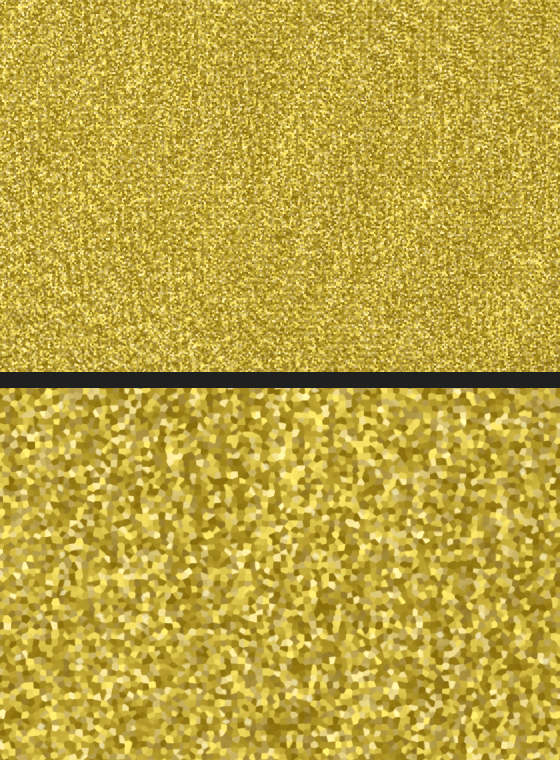
Top: the whole. Bottom: its middle third, enlarged.
Give the GLSL for this texture, as a WebGL 1 fragment shader.

```glsl
precision highp float;
// Gold glitter sheet: tiny soft-edged grains at jittered points, each with its own
// tone and tint, under a sparse layer of larger pale flakes. Faint clumps vary the
// light, and the sheet goes slightly out of focus away from a diagonal band.

uniform vec2 u_resolution;

const float GRAINS_ACROSS = 280.0;  // grains per canvas width
const float GRAIN_SHARPNESS = 13.0; // higher gives crisper grain borders
const float FLAKES_ACROSS = 80.0;   // cells of the sparse flake layer
const float FLAKE_CHANCE = 0.10;
const float FLAKE_RADIUS = 0.22;    // in flake cells
const float CLUMPS_ACROSS = 52.0;
const float CLUMP_STRENGTH = 0.09;
const float PALE_CHANCE = 0.30;
const float DEFOCUS = 0.0008;       // extra blur width, in canvas widths
const float TONE_MIDDLE = 0.55;     // tone at which a grain is MID_GOLD

const vec3 DARK_GOLD = vec3(0.54, 0.43, 0.04);
const vec3 MID_GOLD = vec3(0.75, 0.65, 0.20);
const vec3 BRIGHT_GOLD = vec3(1.01, 0.93, 0.43);
const vec3 PALE_TINT = vec3(0.03, 0.05, 0.24);
const vec3 FLAKE_COLOR = vec3(0.98, 0.94, 0.74);

float hash(vec2 p) {
  return fract(sin(dot(p, vec2(127.1, 311.7))) * 43758.5453);
}

vec2 hash2(vec2 p) {
  return vec2(hash(p), hash(p + 57.3));
}

float valueNoise(vec2 p) {
  vec2 cell = floor(p);
  vec2 f = fract(p);
  f = f * f * (3.0 - 2.0 * f);
  float low = mix(hash(cell), hash(cell + vec2(1.0, 0.0)), f.x);
  float high = mix(hash(cell + vec2(0.0, 1.0)), hash(cell + 1.0), f.x);
  return mix(low, high, f.y);
}

vec3 goldRamp(float tone) {
  vec3 lower = mix(DARK_GOLD, MID_GOLD, clamp(tone / TONE_MIDDLE, 0.0, 1.0));
  float upper = clamp((tone - TONE_MIDDLE) / (1.0 - TONE_MIDDLE), 0.0, 1.2);
  return mix(lower, BRIGHT_GOLD, upper);
}

vec3 grainColor(vec2 cell, float light) {
  float tone = hash(cell + 71.0) + light;
  float pale = step(hash(cell + 83.0), PALE_CHANCE);
  return goldRamp(tone) + PALE_TINT * pale * (0.3 + 0.7 * tone);
}

// Soft Voronoi: grains blend by their closeness to the point
vec3 grainLayer(vec2 p, float light) {
  vec2 base = floor(p);
  vec3 sum = vec3(0.0);
  float total = 0.0;
  for (int j = -1; j <= 1; j++) {
    for (int i = -1; i <= 1; i++) {
      vec2 cell = base + vec2(float(i), float(j));
      vec2 d = cell + 0.1 + 0.8 * hash2(cell) - p;
      float weight = exp(-GRAIN_SHARPNESS * dot(d, d));
      sum += weight * grainColor(cell, light);
      total += weight;
    }
  }
  return sum / total;
}

// Coverage of a rare, angular flake kept inside its own cell
float flakeMask(vec2 p) {
  vec2 cell = floor(p);
  vec2 center = 0.3 + 0.4 * hash2(cell + 11.0);
  float angle = 6.2832 * hash(cell + 23.0);
  vec2 d = fract(p) - center;
  d = vec2(cos(angle) * d.x + sin(angle) * d.y, cos(angle) * d.y - sin(angle) * d.x);
  d.y *= 1.0 + 0.8 * hash(cell + 31.0);
  float dist = max(length(d), 0.8 * (abs(d.x) + abs(d.y)));
  float present = step(hash(cell + 41.0), FLAKE_CHANCE);
  return present * (1.0 - smoothstep(0.5, 1.2, dist / FLAKE_RADIUS));
}

vec3 glitter(vec2 uv, float light) {
  vec3 color = grainLayer(uv * GRAINS_ACROSS, light);
  return mix(color, FLAKE_COLOR, 0.75 * flakeMask(uv * FLAKES_ACROSS));
}

void main() {
  vec2 uv = gl_FragCoord.xy / u_resolution.x;
  float aspect = u_resolution.y / u_resolution.x;

  // Broad light: faint clumps and a slightly brighter left side
  float clumps = valueNoise(uv * CLUMPS_ACROSS) + valueNoise(uv * CLUMPS_ACROSS * 2.1 + 9.0) - 1.0;
  float light = CLUMP_STRENGTH * clumps + 0.04 * (0.5 - uv.x);

  // Focus falls off on both sides of a band across the sheet
  float offBand = abs(uv.y - 0.5 * aspect + 0.25 * (uv.x - 0.5));
  float blur = DEFOCUS * smoothstep(0.12, 0.42, offBand);
  float spread = 0.5 * (1.0 / u_resolution.x + blur);

  // Four samples smooth the pixel footprint
  vec3 sum = vec3(0.0);
  for (int j = 0; j < 2; j++) {
    for (int i = 0; i < 2; i++) {
      sum += glitter(uv + spread * (vec2(float(i), float(j)) - 0.5), light);
    }
  }
  gl_FragColor = vec4(clamp(sum / 4.0, 0.0, 1.0), 1.0);
}
```
